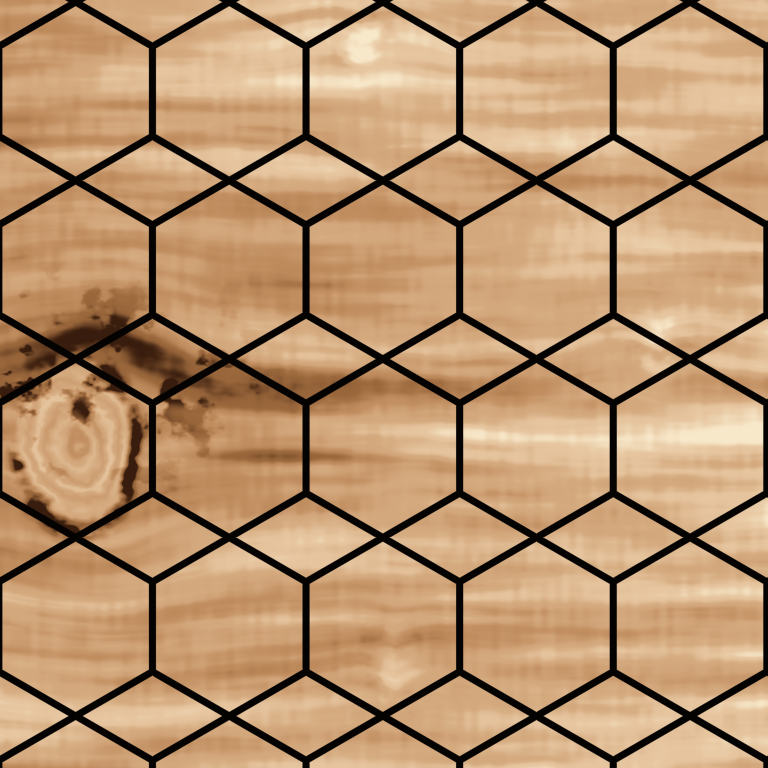
A Shadertoy shader for this pattern:

```glsl
// Black outlines of stacked hexagons, with rhombic gaps, over knotty pine wood.

float hash(vec2 p) {
    vec3 q = fract(p.xyx * 0.1031);
    q += dot(q, q.yzx + 33.33);
    return fract((q.x + q.y) * q.z);
}

float noise(vec2 p) {
    vec2 i = floor(p), f = fract(p);
    f = f * f * (3.0 - 2.0 * f);
    return mix(mix(hash(i), hash(i + vec2(1, 0)), f.x),
               mix(hash(i + vec2(0, 1)), hash(i + 1.0), f.x), f.y);
}

float fbm(vec2 p) {
    float sum = 0.0, amp = 0.53;
    for (int i = 0; i < 4; i++) {
        sum += amp * noise(p);
        p = p * 2.03 + 17.3;
        amp *= 0.5;
    }
    return sum;
}

float bell(float x) { return exp(-x * x); }

// Distance to the outlines: five cells across, rows touching at their tips
float hexLines(vec2 p) {
    vec2 cell = vec2(0.2, 0.2324);
    vec2 a = abs(mod(p - vec2(-0.0015, 0.0677), cell) - 0.5 * cell);
    float slant = dot(a - vec2(0.0, 0.5 * cell.y), vec2(0.5, 0.866));
    return abs(max(a.x - 0.5 * cell.x, slant));
}

// Wood brightness: 0 is charred brown, 1 is cream
float woodTone(vec2 p) {
    float rough = fbm(p * vec2(16.0, 22.0));
    vec2 k = (p - vec2(0.1, 0.42)) / vec2(0.075, 0.105);
    float r = length(k) + 0.5 * (rough - 0.5);

    // Grain bends around the big knot and the small ones
    vec2 g = p;
    g.y -= 0.055 * k.y * exp(-0.3 * dot(k, k));
    g.y += 0.025 * (fbm(p * vec2(4.0, 5.0) + 7.0) - 0.5);
    vec2 knots[3] = vec2[3](vec2(0.515, 0.13), vec2(0.47, 0.95), vec2(0.86, 0.55));
    float flare = 0.0;
    for (int i = 0; i < 3; i++) {
        vec2 d = p - knots[i];
        float reach = bell(length(d / vec2(0.07, 0.06)));
        g.y -= 0.5 * abs(d.x) * reach;
        flare += 0.25 * bell(length(d / vec2(0.025, 0.032)) + rough - 0.5)
               - 0.18 * reach * smoothstep(0.48, 0.75, rough);
    }

    // Long streaks, fine fibres and the paler right side
    float t = 0.63 + 0.13 * (p.x - 0.4) + flare;
    t += 0.62 * (fbm(g * vec2(2.6, 26.0)) - 0.5);
    t += 0.22 * (noise(g * vec2(5.0, 62.0) + 3.0) - 0.5);
    t += 0.07 * (noise(p * vec2(110.0, 30.0)) - 0.5);
    t += 0.15 * smoothstep(0.75, 0.95, p.y) * smoothstep(0.1, 0.9, p.x);
    t -= 0.10 * bell((p.y - 0.6) / 0.1);

    // Brown seam arching over the knot, with a cream strip below it
    float seam = p.y - 0.49 - 0.075 * bell((p.x - 0.13) / 0.09);
    float fade = smoothstep(0.95, 0.2, p.x);
    t -= (0.15 + 0.45 * rough) * fade * bell(seam / 0.032);
    t += 0.22 * bell((p.y - 0.435) / 0.03) * smoothstep(0.35, 0.6, p.x);
    t -= 0.28 * bell((p.y - 0.405) / 0.009) * bell((p.x - 0.36) / 0.12);

    // Pale knot with rings and a broken dark rim
    float rings = 0.72 + 0.11 * sin(r * 19.0 + 5.0 * rough)
                - 0.25 * bell(r / 0.4) * rough;
    t = mix(t, rings, 0.85 * smoothstep(1.1, 0.85, r));
    t -= 0.75 * bell((r - 1.12) / 0.12) * smoothstep(0.42, 0.7, rough);

    // Charred flecks near the seam
    float flecks = smoothstep(0.56, 0.74, fbm(p * vec2(27.0, 34.0) + 4.0));
    t -= 0.65 * flecks * bell((p.y - 0.5) / 0.1) * smoothstep(0.42, 0.12, p.x);
    return clamp(t, 0.0, 1.0);
}

vec3 woodColor(float t) {
    vec3 c = mix(vec3(0.22, 0.11, 0.05), vec3(0.60, 0.40, 0.23), smoothstep(0.0, 0.28, t));
    c = mix(c, vec3(0.75, 0.55, 0.37), smoothstep(0.28, 0.5, t));
    c = mix(c, vec3(0.83, 0.66, 0.49), smoothstep(0.48, 0.66, t));
    c = mix(c, vec3(0.90, 0.77, 0.62), smoothstep(0.66, 0.82, t));
    return mix(c, vec3(0.97, 0.91, 0.79), smoothstep(0.82, 1.0, t));
}

void mainImage(out vec4 fragColor, in vec2 fragCoord) {
    vec2 p = fragCoord / iResolution.y;
    float pixel = 1.0 / iResolution.y;
    float line = smoothstep(0.75 * pixel, -0.75 * pixel, hexLines(p) - 0.0046);
    vec3 color = mix(woodColor(woodTone(p)), vec3(0.015, 0.01, 0.008), line);
    fragColor = vec4(color, 1.0);
}
```
